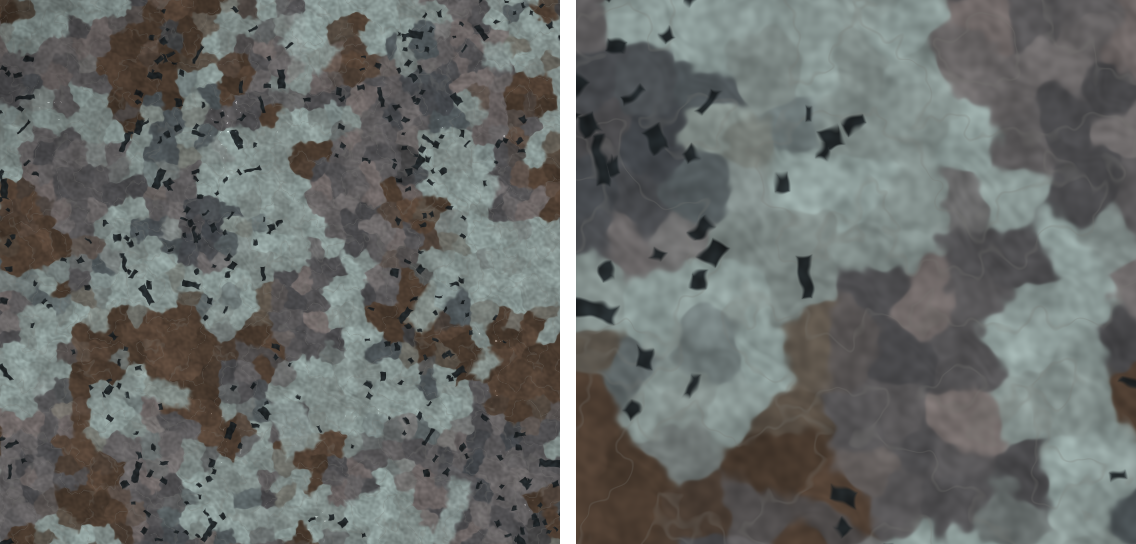
Left: the whole. Right: its middle third, enlarged.
Write a Shadertoy shader that draws this texture.

```glsl
// Polished granite: pale feldspar, brown and mauve grains, clustered black mica flecks.

vec2 hash2(vec2 p) {
    vec3 q = fract(p.xyx * vec3(0.1031, 0.1030, 0.0973));
    q += dot(q, q.yzx + 33.33);
    return fract((q.xx + q.yz) * q.zy);
}

float cornerSlope(vec2 cell, vec2 offset) {
    float angle = 6.2832 * hash2(cell + 57.0).x;
    return dot(vec2(cos(angle), sin(angle)), offset);
}

float gradientNoise(vec2 p) {
    vec2 i = floor(p), f = p - i, e = vec2(1.0, 0.0);
    vec2 u = f * f * f * (f * (f * 6.0 - 15.0) + 10.0);
    return mix(mix(cornerSlope(i, f), cornerSlope(i + e, f - e), u.x),
               mix(cornerSlope(i + e.yx, f - e.yx), cornerSlope(i + 1.0, f - 1.0), u.x), u.y);
}

float fbm(vec2 p) {
    float sum = 0.0, gain = 1.0;
    for (int k = 0; k < 3; k++) {
        sum += gain * gradientNoise(p);
        p = mat2(1.6, 1.2, -1.2, 1.6) * p + 17.3;
        gain *= 0.5;
    }
    return sum;
}

float micaCluster(vec2 p) {
    return fbm(p * 4.5 + 71.0);
}

// Colour of one grain, chosen by broad mineral fields at its centre
vec3 mineral(vec2 centre, vec2 rnd) {
    float paleField = fbm(centre * 5.0 + 9.0) + 0.26 * (rnd.x - 0.5);
    float brownField = fbm(centre * 4.2 + 38.0) + 0.22 * (rnd.y - 0.5);
    vec3 col = mix(vec3(0.27, 0.27, 0.28), vec3(0.42, 0.405, 0.405), rnd.y);
    col = mix(col, vec3(0.46, 0.42, 0.41), 0.6 * step(0.72, rnd.x));
    vec3 brown = mix(vec3(0.25, 0.20, 0.16), vec3(0.34, 0.27, 0.22), rnd.x);
    col = mix(col, brown, smoothstep(0.0, 0.12, brownField));
    vec3 pale = mix(vec3(0.46, 0.50, 0.49), vec3(0.54, 0.60, 0.59), rnd.y);
    col = mix(col, pale, smoothstep(-0.02, 0.10, paleField));
    float smoky = step(0.6, rnd.x) * smoothstep(0.1, 0.3, micaCluster(centre));
    return mix(col, vec3(0.22, 0.24, 0.26), 0.75 * smoky);
}

// Irregular packed grains, blended softly along their borders
vec3 grains(vec2 p, float scale) {
    vec2 base = floor(p * scale);
    vec4 sum = vec4(0.0);
    for (int y = -1; y <= 1; y++)
    for (int x = -1; x <= 1; x++) {
        vec2 cell = base + vec2(x, y);
        vec2 centre = cell + 0.1 + 0.8 * hash2(cell + 11.0);
        float weight = exp(-22.0 * distance(p * scale, centre));
        sum += weight * vec4(mineral(centre / scale, hash2(cell + 203.0)), 1.0);
    }
    return sum.rgb / max(sum.a, 1e-12);
}

// Scattered, randomly turned blocky crystals; returns coverage
float crystals(vec2 p, float scale, vec2 halfSize, float share, float clustering, float blur) {
    vec2 base = floor(p * scale);
    float cover = 0.0;
    for (int y = -1; y <= 1; y++)
    for (int x = -1; x <= 1; x++) {
        vec2 cell = base + vec2(x, y);
        vec2 rnd = hash2(cell + scale * 7.0), shape = hash2(cell + scale * 13.0);
        vec2 centre = cell + hash2(cell + scale * 3.0);
        float chance = share + clustering * micaCluster(centre / scale);
        float angle = 6.2832 * rnd.y, c = cos(angle), s = sin(angle);
        vec2 q = abs(mat2(c, -s, s, c) * (p * scale - centre));
        vec2 d = q - halfSize * (0.5 + shape);
        float dist = (length(max(d, 0.0)) + min(max(d.x, d.y), 0.0)) / scale;
        cover = max(cover, step(rnd.x, chance) * (1.0 - smoothstep(-blur, blur, dist)));
    }
    return cover;
}

void mainImage(out vec4 fragColor, in vec2 fragCoord) {
    vec2 p = fragCoord / iResolution.y;
    float blur = max(0.0015, 0.8 / iResolution.y);

    // Ragged outlines
    vec2 coarse = vec2(fbm(p * 22.0), fbm(p * 22.0 + 90.0));
    vec2 fine = vec2(gradientNoise(p * 95.0), gradientNoise(p * 95.0 + 40.0));
    vec2 ragged = p + 0.012 * coarse + 0.005 * fine;

    // Packed grains, then larger pale feldspar laths
    vec3 col = grains(ragged, 30.0);
    float lath = crystals(ragged, 7.5, vec2(0.32, 0.19), 0.26, 0.0, 0.006);
    col = mix(col, vec3(0.54, 0.60, 0.59), 0.8 * lath);

    // Cloudy mottling, cleavage streaks and thin bright seams
    float cloud = fbm(p * 32.0 + 5.0), grit = gradientNoise(p * 130.0);
    vec2 along = mat2(0.8, 0.6, -0.6, 0.8) * (p + 0.02 * coarse);
    float streak = gradientNoise(along * vec2(22.0, 120.0));
    col *= 1.0 + 0.17 * cloud + 0.13 * grit + 0.12 * streak;
    float seam = 1.0 - smoothstep(0.0, 0.06, abs(fbm(ragged * 17.0 + 60.0)));
    col = mix(col, vec3(0.45, 0.45, 0.43), 0.22 * seam);

    // Mica: long flakes and small specks gathered in clusters
    vec2 chipped = p + 0.003 * coarse + 0.004 * fine;
    float mica = crystals(chipped, 21.0, vec2(0.27, 0.10), 0.13, 0.5, blur);
    mica = max(mica, crystals(chipped, 46.0, vec2(0.24, 0.17), 0.11, 0.55, blur));
    vec3 black = vec3(0.10, 0.12, 0.13) * (1.0 + 0.5 * grit + 0.3 * cloud);
    col = mix(col, black, 0.93 * mica);

    // Rare glints and a dim upper left corner
    float glint = smoothstep(0.42, 0.55, grit) * smoothstep(0.42, 0.52, fbm(p * 6.0 + 130.0));
    col += 0.25 * glint;
    col *= mix(0.86, 1.03, smoothstep(0.0, 0.55, distance(p, vec2(0.0, 1.0))));
    fragColor = vec4(col, 1.0);
}
```
